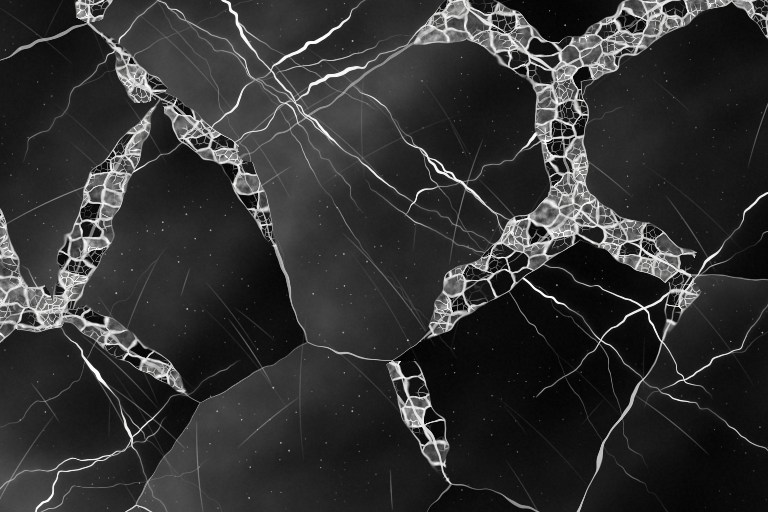
This texture is drawn by a WebGL 2 fragment shader. Its source:

```glsl
#version 300 es
precision highp float;
// Polished black marble: softly lit slabs (large warped Voronoi cells) parted by
// seams that swell into crushed white breccia, crossed by jagged forking veins,
// hairline scratches and dust. Lengths are in units of the canvas height.
uniform vec2 u_resolution;
out vec4 fragColor;

const float SLAB_SCALE = 2.1;
const int VEINS = 16;
const int SCRATCHES = 64;

float hash(vec2 p) {
  vec3 q = fract(p.xyx * 0.1031);
  q += dot(q, q.yzx + 33.33);
  return fract((q.x + q.y) * q.z);
}

vec2 hash2(vec2 p) { return vec2(hash(p), hash(p.yx * 1.7 + 37.2)); }

float noise(vec2 p) {
  vec2 i = floor(p), f = fract(p);
  f = f * f * (3.0 - 2.0 * f);
  return mix(mix(hash(i), hash(i + vec2(1, 0)), f.x),
             mix(hash(i + vec2(0, 1)), hash(i + vec2(1, 1)), f.x), f.y);
}

vec2 noise2(vec2 p) { return vec2(noise(p), noise(p + 57.3)) - 0.5; }

float fbm(vec2 p) {
  float sum = 0.0, amp = 0.533;
  for (int i = 0; i < 4; i++) {
    sum += amp * noise(p);
    p = mat2(1.6, 1.2, -1.2, 1.6) * p + 9.1;
    amp *= 0.5;
  }
  return sum;
}

mat2 rotation(float a) { return mat2(cos(a), -sin(a), sin(a), cos(a)); }

// Antialiased stroke; strokes thinner than a pixel fade instead of vanishing.
float stroke(float d, float halfWidth, float px) {
  float w = max(halfWidth, 0.6 * px);
  return (1.0 - smoothstep(w - 0.6 * px, w + 0.6 * px, abs(d))) * min(1.0, halfWidth / w);
}

// Voronoi: distance to the nearest border, with cell id, offset to centre, border seed.
float cells(vec2 p, out vec2 id, out vec2 toCentre, out float borderSeed) {
  vec2 base = floor(p);
  float nearest = 9.0, border = 9.0;
  for (int k = 0; k < 9; k++) {
    vec2 c = base + vec2(k % 3 - 1, k / 3 - 1);
    vec2 r = c + 0.1 + 0.8 * hash2(c) - p;
    if (dot(r, r) < nearest) { nearest = dot(r, r); id = c; toCentre = r; }
  }
  borderSeed = 0.0;
  for (int k = 0; k < 25; k++) {
    vec2 c = id + vec2(k % 5 - 2, k / 5 - 2);
    vec2 r = c + 0.1 + 0.8 * hash2(c) - p;
    vec2 span = r - toCentre;
    if (dot(span, span) < 1e-5) continue;
    float d = dot(0.5 * (r + toCentre), normalize(span));
    if (d < border) { border = d; borderSeed = hash(c + id + 3.7); }
  }
  return border;
}

// Soft directional light within one slab.
float slabTone(vec2 p, vec2 id, vec2 toCentre) {
  float a = 6.283 * hash(id + 11.0);
  float light = 0.45 + 0.75 * dot(vec2(cos(a), sin(a)), toCentre);
  light += 1.5 * (fbm(rotation(0.7) * p * vec2(1.6, 2.6) + 4.0) - 0.5);
  light += 0.5 * (hash(id + 5.0) - 0.5);
  light = clamp(light, 0.0, 1.0);
  return 0.018 + 0.26 * pow(light, 1.4) * (0.85 + 0.3 * fbm(p * 22.0));
}

// Crushed fragments, dark and grey, bound by white calcite.
float breccia(vec2 p) {
  vec2 id, centre;
  float seed;
  vec2 q = p + 0.018 * noise2(p * 24.0) + 0.006 * noise2(p * 80.0);
  float coarse = cells(q * vec2(24.0, 30.0), id, centre, seed);
  float h = hash(id + 2.0);
  float grit = fbm(p * 95.0);
  float tone = h < 0.42 ? 0.03 + 0.2 * h : 0.12 + 0.75 * h * grit;
  float binder = 1.0 - smoothstep(0.02, 0.07 + 0.14 * seed * noise(p * 40.0), coarse);
  float fine = 1.0 - smoothstep(0.03, 0.12, cells(q * 72.0, id, centre, seed));
  tone += 0.4 * fine * smoothstep(0.35, 0.65, noise(p * 30.0));
  return mix(tone, 0.6 + 0.4 * grit + 0.1 * seed, binder);
}

// One jagged tapering vein with a side fork.
float vein(vec2 p, float n, float px) {
  vec2 a = hash2(vec2(n, 3.1)), b = hash2(vec2(n, 8.6));
  float angle = a.x < 0.68 ? 0.62 + 0.4 * (b.x - 0.5) : -0.85 + 0.6 * (b.x - 0.5);
  float halfLength = 0.16 + 0.34 * b.y;
  vec2 centre = vec2(1.5 * fract(n * 0.618 + 0.1), fract(n * 0.381 + 0.4 * a.y));
  vec2 q = rotation(angle) * (p - centre);
  q.y += 0.07 * (noise(vec2(q.x * 5.0, n)) - 0.5) + 0.022 * (noise(vec2(q.x * 22.0, n)) - 0.5)
       + 0.007 * (noise(vec2(q.x * 75.0, n)) - 0.5);
  float taper = max(0.0, 1.0 - abs(q.x) / halfLength);
  float swell = noise(vec2(q.x * 16.0, n + 40.0));
  float w = (0.0006 + 0.0058 * swell * swell * (0.3 + 0.7 * a.y)) * sqrt(taper);
  float start = halfLength * (a.y - 0.6);
  float fork = q.y - (b.x < 0.5 ? 0.35 : -0.35) * max(q.x - start, 0.0);
  float line = max(stroke(q.y, w, px), 0.75 * step(start, q.x) * stroke(fork, 0.4 * w, px));
  return line * (0.65 + 0.35 * swell) + 0.1 * sqrt(taper) * exp(-abs(q.y) / 0.005);
}

// One faint, nearly straight hairline.
float scratch(vec2 p, float n, float px) {
  vec2 a = hash2(vec2(n, 21.4)), b = hash2(vec2(n, 33.9));
  float angle = a.x < 0.6 ? -0.9 + 0.5 * (b.x - 0.5) : 0.4 + 1.3 * b.x;
  vec2 q = rotation(angle) * (p - hash2(vec2(n, 47.2)) * vec2(1.5, 1.0));
  float taper = max(0.0, 1.0 - abs(q.x) / (0.03 + 0.13 * b.y));
  return (0.12 + 0.4 * a.y * a.y) * sqrt(taper) * stroke(q.y + 0.5 * q.x * q.x, 0.0008, px);
}

float dust(vec2 p, float px) {
  vec2 c = floor(p * 65.0), h = hash2(c + 90.0);
  float d = length(fract(p * 65.0) - 0.2 - 0.6 * h) / 65.0;
  float present = step(0.84, hash(c + 17.0)) * smoothstep(0.35, 0.7, noise(p * 4.0));
  return present * (0.1 + 0.45 * h.x) * stroke(d, 0.0005 + 0.0013 * h.y * h.y, px);
}

void main() {
  float px = 1.0 / u_resolution.y;
  vec2 p = gl_FragCoord.xy * px;

  // Slabs
  vec2 warped = p + 0.06 * noise2(p * 3.0) + 0.02 * noise2(p * 14.0) + 0.007 * noise2(p * 48.0);
  vec2 id, toCentre;
  float seed;
  float seam = cells(rotation(0.65) * warped * SLAB_SCALE + 5.3, id, toCentre, seed) / SLAB_SCALE;
  float tone = slabTone(p, id, toCentre);

  // Hairlines and dust
  for (int i = 0; i < SCRATCHES; i++) tone += scratch(p, float(i), px);
  tone += dust(p, px);

  // Veins
  float white = 0.0;
  for (int i = 0; i < VEINS; i++) white = max(white, vein(p, float(i), px));
  tone = mix(tone, 0.95, white);

  // Seams and breccia
  float swell = smoothstep(0.38, 0.75, noise(p * 3.2 + 13.0) + 0.5 * (seed - 0.45));
  float width = 0.046 * swell + 0.018 * swell * (noise(p * 28.0) - 0.5);
  float crushed = smoothstep(-0.001 - px, 0.001 + px, width - seam) * step(0.002, width);
  tone += 0.06 * swell * exp(-seam / 0.03);
  tone = mix(tone, breccia(p), crushed);
  float rim = stroke(seam - width, 0.0016 * noise(p * 35.0), px) * smoothstep(0.1, 0.4, swell);
  float core = stroke(seam, 0.0007 + 0.004 * pow(noise(p * 18.0 + 7.0), 2.0), px);
  tone = mix(tone, 0.92, max(0.8 * rim, core * (0.4 + 0.6 * seed)));

  // Fine grain
  tone += 0.018 * (noise(p * 330.0) - 0.5);
  fragColor = vec4(clamp(tone, 0.0, 1.0) * vec3(1.0, 1.0, 0.995), 1.0);
}
```
